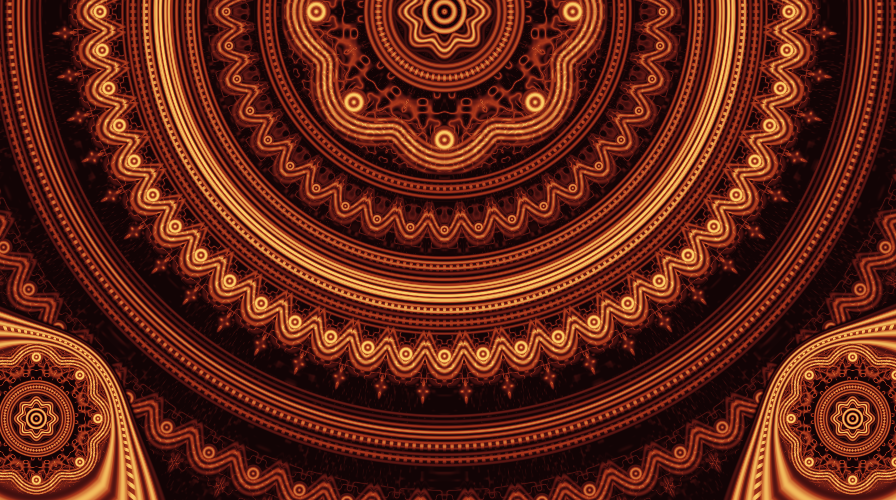
Reproduce this pattern procedurally as a WebGL 2 fragment shader.

```glsl
#version 300 es
precision highp float;
uniform vec2 u_resolution;
out vec4 fragColor;

const float TAU = 6.2831853;

float hash(vec2 p) {
    return fract(sin(dot(p, vec2(127.1, 311.7))) * 43758.5453);
}

float noise(vec2 p) {
    vec2 i = floor(p), f = fract(p);
    f = f * f * (3.0 - 2.0 * f);
    return mix(mix(hash(i), hash(i + vec2(1, 0)), f.x),
               mix(hash(i + vec2(0, 1)), hash(i + 1.0), f.x), f.y);
}

// Thin curling threads
float filigree(vec2 p) {
    return pow(1.0 - abs(2.0 * noise(p) - 1.0), 3.0);
}

float band(float r, float inner, float outer) {
    return smoothstep(inner - 0.02, inner + 0.02, r) * (1.0 - smoothstep(outer - 0.02, outer + 0.02, r));
}

float bell(float x, float width) {
    return exp(-x * x / (width * width));
}

float grooves(float r, float period) {
    return 0.5 + 0.5 * cos(TAU * r / period);
}

// Row of beads around a circle
float beads(float r, float a, float radius, float count) {
    return bell(r - radius, 0.032) * (0.3 + 0.7 * smoothstep(-0.6, 0.8, cos(a * count)));
}

// Offset from the centre of the nearest of n cells on a circle
vec2 cell(float r, float a, float n, float radius) {
    float local = (fract(a * n / TAU + 0.5) - 0.5) * TAU / n;
    return vec2(r * sin(local), r * cos(local) - radius);
}

// Round lobes of strands with an eye in each lobe and pendants at the cusps
float garland(float r, float a, float n, float base, float amp, float eye, float pendantRadius) {
    float lobe = sqrt(pow(cos(0.5 * n * a), 2.0) + 0.03);
    float slope = 0.5 * amp * n / base * sin(n * a) / lobe;
    float q = (r - base - amp * (2.0 * lobe - 1.0)) / sqrt(1.0 + 0.7 * slope * slope);
    vec2 v = cell(r, a, n, base + amp - 1.5 * eye);
    v.x = abs(v.x);
    float threads = filigree(v * 24.0 + base * 9.0);
    float strands = bell(q + 0.02, 0.05 + 0.7 * eye) * (0.3 + 0.7 * grooves(q, 0.057)) * (0.75 + 0.25 * threads);
    float d = length(v) / eye;
    float eyes = (1.0 - smoothstep(0.7, 1.1, d)) * (0.35 + 0.65 * grooves(d, 0.52));
    vec2 w = abs(cell(r, a + 0.5 * TAU / n, n, pendantRadius));
    float leaf = w.x / 0.1 + w.y / 0.16;
    float pendants = (1.0 - smoothstep(0.3, 1.0, leaf)) * (0.2 + 0.4 * filigree(w * 32.0 + base));
    float lace = 0.36 * threads * band(r, base - 2.2 * amp, base + 2.4 * amp);
    return max(max(strands, eyes), max(pendants, lace));
}

// Medallion with a scalloped core, rings and a garland of eight eyes
float rosette(float r, float a) {
    float t = 0.8 * band(r, 0.0, 0.2) * grooves(r, 0.085);
    float petals = r - 0.3 - 0.035 * cos(a * 8.0);
    t = max(t, 0.85 * bell(petals, 0.085) * (0.3 + 0.7 * grooves(petals, 0.055)));
    t = max(t, 0.5 * band(r, 0.43, 0.7) * (0.3 + 0.7 * grooves(r, 0.052)));
    t = max(t, 0.7 * beads(r, a, 0.57, 72.0));
    vec2 v = cell(r, a, 8.0, 0.9);
    t = max(t, 0.45 * band(r, 0.7, 1.15) * filigree(vec2(abs(v.x), v.y) * 16.0));
    return max(t, 0.95 * garland(r, a, 8.0, 1.19, 0.1, 0.125, 0.86));
}

// Concentric bands of the large disc
float disc(float r, float a) {
    float t = rosette(r, a) * (1.0 - smoothstep(1.38, 1.42, r));
    float fine = 0.15 + 0.85 * grooves(r, 0.047);
    float broad = 0.25 + 0.9 * noise(vec2(r * 19.0, 3.0));
    t = max(t, 0.4 * band(r, 1.44, 1.63) * fine);
    t = max(t, 0.5 * beads(r, a, 1.52, 168.0));
    t = max(t, 0.72 * garland(r, a, 40.0, 1.87, 0.09, 0.055, 1.73));
    t = max(t, band(r, 2.1, 2.78) * fine * broad * (0.45 + 0.7 * bell(r - 2.43, 0.18)));
    t = max(t, 0.55 * beads(r, a, 2.2, 240.0));
    t = max(t, 0.85 * bell(r - 2.37, 0.016));
    t = max(t, 0.9 * bell(r - 2.48, 0.018));
    t = max(t, 0.8 * beads(r, a, 2.57, 288.0));
    t = max(t, 0.45 * beads(r, a, 2.68, 288.0));
    t = max(t, 0.98 * garland(r, a, 56.0, 2.99, 0.1, 0.085, 3.27));
    t = max(t, band(r, 3.46, 3.93) * fine * broad * (0.3 + 0.4 * bell(r - 3.7, 0.16)));
    t = max(t, 0.6 * beads(r, a, 3.74, 360.0));
    t = max(t, 0.4 * beads(r, a, 3.86, 360.0));
    t = max(t, 0.6 * garland(r, a, 64.0, 4.32, 0.1, 0.08, 4.52));
    float dust = noise(vec2(cos(a * 8.0) * 40.0, r * 30.0));
    return max(t, 0.16 * dust * dust);
}

vec3 ember(float t) {
    vec3 c = mix(vec3(0.07, 0.015, 0.02), vec3(0.34, 0.08, 0.07), smoothstep(0.03, 0.25, t));
    c = mix(c, vec3(0.64, 0.2, 0.1), smoothstep(0.2, 0.42, t));
    c = mix(c, vec3(0.83, 0.47, 0.22), smoothstep(0.4, 0.64, t));
    return mix(c, vec3(0.98, 0.8, 0.4), smoothstep(0.62, 0.95, t));
}

void main() {
    // Canvas height spans 4.3 units, x is measured from the axis of symmetry
    vec2 p = (gl_FragCoord.xy - vec2(0.5 * u_resolution.x, 0.0)) * 4.3 / u_resolution.y;
    p.x += 0.03;
    vec2 v = p - vec2(0.0, 4.2);
    float t = disc(length(v), atan(v.x, -v.y));

    // Corner medallions whose rim flares away from the diagonal
    vec2 c = vec2(abs(p.x) - 3.51, p.y - 0.7);
    float d = length(c);
    float turn = atan(c.x + c.y, c.y - c.x);
    float rim = 0.62 + (d - 0.62) / (1.0 + min(pow(abs(turn), 4.0), 6.0));
    float corner = 1.1 * rosette(d / 0.48, turn) * (1.0 - smoothstep(0.64, 0.68, d));
    corner = max(corner, 0.85 * band(rim, 0.62, 0.77) * (0.25 + 0.75 * grooves(rim, 0.034)));
    corner = max(corner, 0.9 * bell(rim - 0.7, 0.016) * (0.4 + 0.6 * smoothstep(-0.4, 0.6, cos(turn * 90.0))));
    t = mix(corner, t, smoothstep(0.78, 0.81, rim));

    fragColor = vec4(ember(t), 1.0);
}
```
